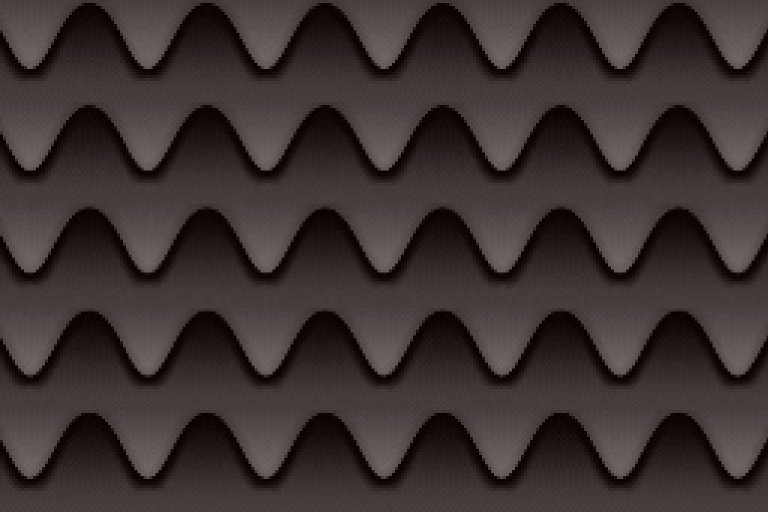
A Shadertoy shader for this pattern:

```glsl
// Rows of dark scalloped tiles with soft shadows, drawn in coarse dithered blocks.

float hash(vec2 p) {
    return fract(sin(dot(p, vec2(127.1, 311.7))) * 43758.5);
}

// Signed distance to the wavy lip of a row, positive below it, in row heights.
float lipDistance(float x, float depth) {
    float waveNumber = 6.2832 / 1.152;
    float c = -cos(x * waveNumber);
    float s = sin(x * waveNumber);
    float flatten = 0.18; // broadens the arches and narrows the lobes
    float wave = c + flatten * (1.0 - c * c);
    float slope = 0.32 * waveNumber * s * (1.0 - 2.0 * flatten * c);
    return (depth - 0.35 + 0.32 * wave) / sqrt(1.0 + slope * slope);
}

vec3 tileColor(vec2 block, float aspect) {
    vec2 p = (block + 0.5) / 171.0;
    float x = (p.x - 0.5 * aspect) * 5.0;
    float depth = fract((1.0 - p.y) * 5.0);
    float d = lipDistance(x, depth);

    // Recess: dark under the arch, brightening towards the next row
    float recess = mix(0.05, 0.275, smoothstep(0.0, 1.0, depth));
    recess = mix(0.045, recess, smoothstep(0.025, 0.15, d));

    // Lobe: brightest at its tip, slightly dimmed along the lip
    float lobe = 0.28 + 0.27 * depth;
    lobe *= mix(0.84, 1.0, smoothstep(0.0, 0.12, -d));

    float shade = mix(lobe, recess, smoothstep(-0.012, 0.012, d));

    // Faint grain and checker dither between tone steps
    float checker = mod(block.x + block.y, 2.0);
    shade += (hash(block) - 0.5) * 0.006;
    shade = floor(shade * 60.0 + 0.25 + 0.5 * checker) / 60.0;
    return max(vec3(shade) - vec3(0.0, 0.035, 0.035), 0.0);
}

void mainImage(out vec4 fragColor, in vec2 fragCoord) {
    float aspect = iResolution.x / iResolution.y;
    vec3 color = vec3(0.0);

    // Four samples smooth the block edges at any canvas size
    for (int i = 0; i < 4; i++) {
        vec2 offset = vec2(i % 2, i / 2) * 0.5 - 0.25;
        vec2 uv = (fragCoord + offset) / iResolution.y;
        color += tileColor(floor(uv * 171.0), aspect) * 0.25;
    }
    fragColor = vec4(color, 1.0);
}
```
